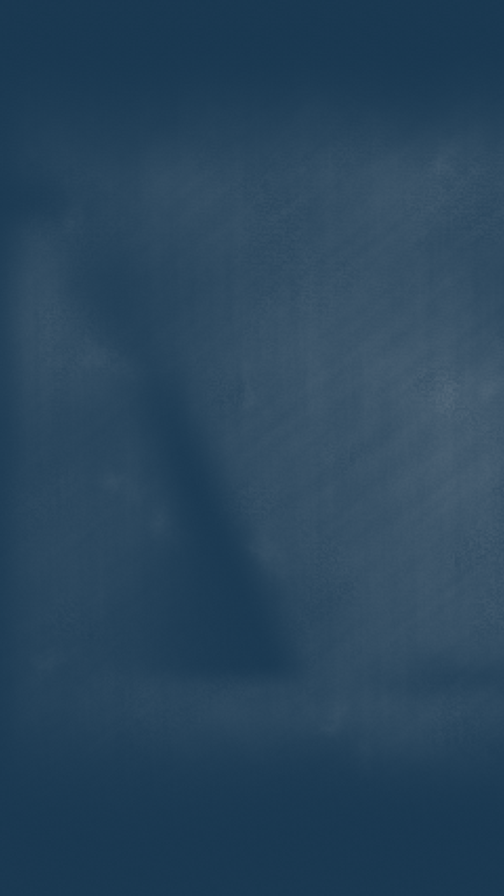
Give the GLSL for this texture, as a Shadertoy shader.

```glsl
// A dusty blue chalkboard: soft clouds of wiped chalk over a dark slate.
// Gaussian blobs place the haze, a slanted wedge and dark bands wipe it away,
// and noise adds brush streaks, eraser marks and fine powder grain.

const vec3 SLATE = vec3(0.102, 0.222, 0.318);
const vec3 CHALK = vec3(0.300, 0.385, 0.455);
const float BASE_HAZE = 0.17;
const float CLOUD_CONTRAST = 0.60;
const float STREAK_AMOUNT = 0.13;
const float GRAIN_AMOUNT = 0.15;
const float MARK_AMOUNT = 0.15;
const float WEDGE_DEPTH = 0.88;

// Haze clouds: centre x, y and radii, in canvas widths
const int CLOUDS = 11;
const vec4 CLOUD[CLOUDS] = vec4[CLOUDS](
    vec4(0.86, 0.92, 0.36, 0.52), vec4(0.80, 1.02, 0.13, 0.09),
    vec4(0.88, 0.74, 0.20, 0.22), vec4(0.86, 1.40, 0.20, 0.12),
    vec4(0.32, 1.42, 0.27, 0.14), vec4(0.08, 1.15, 0.09, 0.20),
    vec4(0.22, 1.06, 0.09, 0.07), vec4(0.15, 0.70, 0.22, 0.26),
    vec4(0.40, 0.36, 0.27, 0.09), vec4(0.86, 0.34, 0.20, 0.12),
    vec4(0.52, 1.15, 0.24, 0.36));
const float CLOUD_GAIN[CLOUDS] = float[CLOUDS](
    0.50, 0.20, 0.15, 0.15, 0.20, 0.27, 0.15, 0.17, 0.23, 0.17, 0.18);

// Eraser marks: centre x, y, half length and angle
const int MARKS = 11;
const vec4 MARK[MARKS] = vec4[MARKS](
    vec4(0.15, 1.36, 0.035, 1.5), vec4(0.26, 0.80, 0.045, -0.6),
    vec4(0.49, 1.01, 0.045, 1.4), vec4(0.87, 1.46, 0.035, 1.5),
    vec4(0.99, 1.02, 0.030, 0.9), vec4(0.67, 0.36, 0.045, 1.2),
    vec4(0.54, 0.66, 0.045, -0.9), vec4(0.36, 0.71, 0.040, -0.8),
    vec4(0.73, 0.26, 0.035, 1.5), vec4(0.11, 0.48, 0.045, 0.4),
    vec4(0.22, 1.06, 0.050, -0.5));

float hash(vec2 p) {
    return fract(sin(dot(p, vec2(127.1, 311.7))) * 43758.5453);
}

float noise(vec2 p) {
    vec2 i = floor(p), f = fract(p);
    f = f * f * (3.0 - 2.0 * f);
    return mix(mix(hash(i), hash(i + vec2(1, 0)), f.x),
               mix(hash(i + vec2(0, 1)), hash(i + vec2(1, 1)), f.x), f.y);
}

float fbm(vec2 p) {
    float sum = 0.0, gain = 0.5;
    for (int i = 0; i < 5; i++) {
        sum += gain * noise(p);
        p = mat2(1.6, 1.2, -1.2, 1.6) * p + 3.7;
        gain *= 0.5;
    }
    return sum;
}

vec2 rotate(vec2 p, float a) {
    return mat2(cos(a), -sin(a), sin(a), cos(a)) * p;
}

float blob(vec2 p, vec2 centre, vec2 radius) {
    vec2 d = (p - centre) / radius;
    return exp(-dot(d, d));
}

// Slanted dark sweep that opens into a flat-bottomed triangle
float wedge(vec2 p) {
    float axis = mix(0.53, 0.20, (p.y - 0.46) / 0.82);
    float spread = 1.0 - smoothstep(0.45, 0.80, p.y);
    float dx = p.x - axis;
    float left = smoothstep(-0.12 - 0.30 * spread, 0.0, dx);
    float right = 1.0 - smoothstep(0.0, 0.11, dx);
    float ends = smoothstep(0.41, 0.465, p.y) * (1.0 - smoothstep(0.75, 1.42, p.y));
    return left * right * ends;
}

float eraserMarks(vec2 p) {
    float sum = 0.0;
    for (int i = 0; i < MARKS; i++) {
        vec2 q = rotate(p - MARK[i].xy, MARK[i].w);
        vec2 d = abs(q) - vec2(MARK[i].z, 0.016);
        float box = 1.0 - smoothstep(-0.012, 0.018, max(d.x, d.y));
        sum += box * (0.45 + 0.55 * smoothstep(-MARK[i].z, MARK[i].z, -q.x));
    }
    return sum;
}

void mainImage(out vec4 fragColor, in vec2 fragCoord) {
    vec2 p = fragCoord / iResolution.x;
    p.y *= 1.77778 * iResolution.x / iResolution.y;
    vec2 warped = p + 0.10 * (vec2(fbm(p * 5.0), fbm(p * 5.0 + 19.0)) - 0.48);

    // Broad chalk haze
    float haze = BASE_HAZE;
    for (int i = 0; i < CLOUDS; i++)
        haze += CLOUD_GAIN[i] * blob(warped, CLOUD[i].xy, CLOUD[i].zw);
    haze *= 1.0 + CLOUD_CONTRAST * (fbm(p * 4.0 + 7.0) - 0.48);

    // Wiped areas and darkened borders
    haze *= 1.0 - WEDGE_DEPTH * wedge(p + 0.15 * (warped - p));
    haze *= 1.0 - 0.65 * blob(warped, vec2(0.02, 1.38), vec2(0.16, 0.06));
    haze *= 1.0 - 0.45 * blob(warped, vec2(0.92, 0.435), vec2(0.18, 0.035));
    haze *= smoothstep(0.10, 0.46, warped.y) * (1.0 - smoothstep(1.42, 1.70, warped.y));
    haze *= mix(0.45, 1.0, smoothstep(-0.01, 0.07, p.x));

    // Brush streaks, eraser marks and powder
    vec2 slant = rotate(p, 0.65);
    float streak = noise(slant * vec2(7.0, 65.0)) + noise(p * vec2(55.0, 5.0)) - 1.0;
    float powder = noise(p * 240.0) - 0.5;
    float dust = smoothstep(0.48, 0.78, fbm(p * 9.0 + 31.0));
    float marks = eraserMarks(warped);
    haze *= 1.0 + STREAK_AMOUNT * streak + GRAIN_AMOUNT * powder * (1.0 + 2.0 * dust);
    haze += MARK_AMOUNT * marks * (0.35 + 0.8 * noise(p * 130.0)) * smoothstep(0.0, 0.3, haze);

    vec3 color = mix(SLATE, CHALK, clamp(haze, 0.0, 1.1));
    color += 0.006 * (hash(floor(p * 288.0)) - 0.5);
    fragColor = vec4(color, 1.0);
}
```
